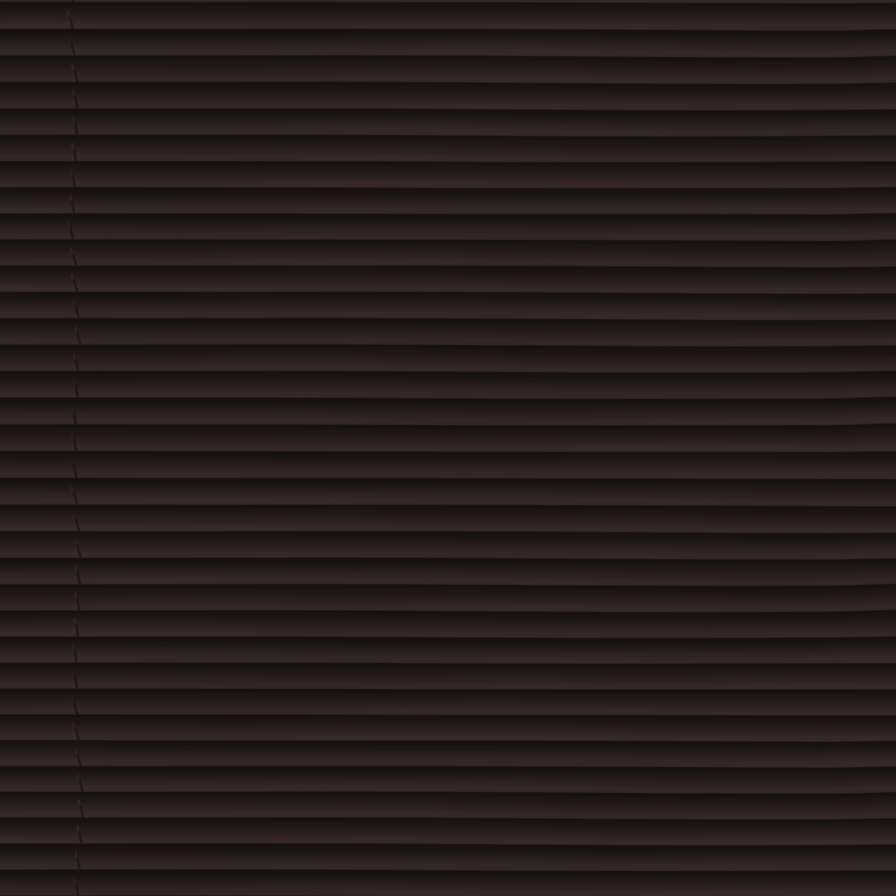
Reproduce this texture procedurally as a Shadertoy shader.

```glsl
// Dark brown horizontal blinds: 34 slats with soft shading and a thin cord at the left.

const float SLATS = 34.0;
const vec3 GROOVE = vec3(0.088, 0.066, 0.066);
const vec3 SHADE  = vec3(0.118, 0.088, 0.087);
const vec3 MIDDLE = vec3(0.160, 0.120, 0.114);
const vec3 LIT    = vec3(0.207, 0.155, 0.153);
const vec3 CORD   = vec3(0.105, 0.075, 0.078);
const vec3 GLINT  = vec3(0.235, 0.190, 0.188);

float hash(float n) {
    return fract(sin(n * 91.17) * 4375.85);
}

// Uneven spacing down the blind and a slight sag along each slat, in slat heights
float slatWarp(vec2 p) {
    float spacing = 0.09 * sin(3.1416 * p.y) + 0.05 * cos(10.47 * (p.y - 0.68));
    float sag = 0.05 * smoothstep(0.3, 0.85, p.x)
              + 0.025 * p.x * sin(p.x * 7.0 + p.y * 23.0)
              - 0.06 * smoothstep(0.92, 1.0, p.x) * (0.5 + 0.5 * sin(p.y * 31.0));
    return spacing + sag;
}

// Shading across one slat: t runs from its top (0) to its lower lip (1)
vec3 slatColour(float t, float px) {
    vec3 c = mix(GROOVE, SHADE, smoothstep(0.0, 0.24, t));
    c = mix(c, MIDDLE, smoothstep(0.22, 0.55, t));
    c = mix(c, LIT, smoothstep(0.45, 0.82, t));
    float lip = smoothstep(0.93 - 0.5 * px, 0.97 + 0.5 * px, t);
    return mix(c, GROOVE, lip);
}

// Soft band of given half width around zero
float band(float d, float halfWidth, float px) {
    return 1.0 - smoothstep(halfWidth - px, halfWidth + px, abs(d));
}

// Cord pieces leaning across each slat, with a small pale hole at the upper end
vec3 addCord(vec3 c, vec2 p, float row, float t, float px) {
    float path = 0.081 + 0.007 * p.y + 0.0025 * sin(p.y * 24.0 - 1.2);
    float d = p.x - path - 0.006 * (t - 0.6) - 0.002 * (hash(row) - 0.5);
    float piece = smoothstep(0.3, 0.5, t) * (1.0 - smoothstep(0.92, 1.0, t));
    c = mix(c, CORD, 0.75 * piece * band(d, 0.0015, px));
    float hole = band(t - 0.38, 0.12, 0.06) * band(d + 0.001, 0.0014, px);
    return mix(c, GLINT, hole * (0.15 + 0.4 * hash(row + 7.0)));
}

// Faint uneven sheen from layered sines
float sheen(vec2 p, float row) {
    float phase = 6.2832 * hash(row + 3.0);
    return 1.0 + 0.02 * sin(p.x * 5.0 + phase)
               + 0.012 * sin(p.x * 13.0 + p.y * 9.0)
               + 0.04 * (hash(row + 19.0) - 0.5);
}

void mainImage(out vec4 fragColor, in vec2 fragCoord) {
    vec2 p = fragCoord / iResolution.xy;
    p.y = 1.0 - p.y;
    float s = (p.y - 0.0026) * SLATS - slatWarp(p);
    float row = floor(s);
    float t = fract(s);
    vec3 c = slatColour(t, SLATS / iResolution.y);
    c *= sheen(p, row);
    c = addCord(c, p, row, t, 0.75 / iResolution.x);
    fragColor = vec4(c, 1.0);
}
```
